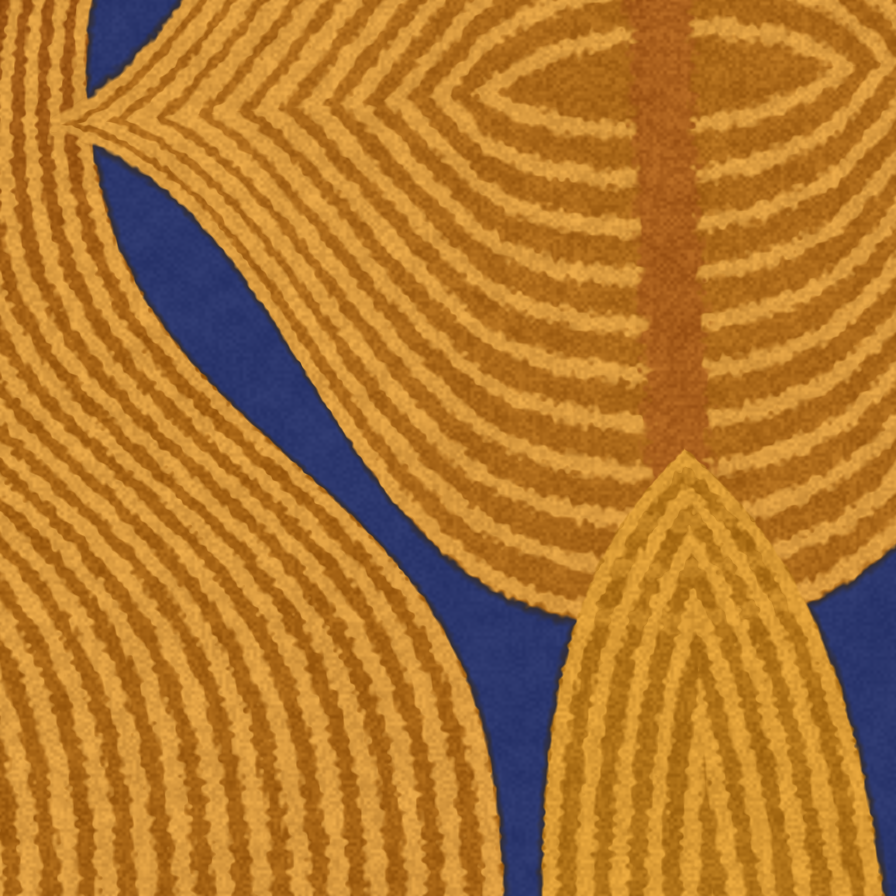
Reproduce this pattern procedurally as a WebGL 1 fragment shader.

```glsl
precision highp float;
// Woven gold ribbed leaves around a cusped eye shape, on a deep blue ground.
uniform vec2 u_resolution;

float hash(vec2 p) {
  return fract(sin(dot(p, vec2(127.1, 311.7))) * 43758.5453);
}

float noise(vec2 p) {
  vec2 i = floor(p), f = fract(p);
  f = f * f * (3.0 - 2.0 * f);
  return mix(mix(hash(i), hash(i + vec2(1.0, 0.0)), f.x),
             mix(hash(i + vec2(0.0, 1.0)), hash(i + vec2(1.0, 1.0)), f.x), f.y);
}

float logistic(float t) {
  return 1.0 / (1.0 + exp(-t));
}

// Bright rib centred on each whole value of k, covering a given share.
float rib(float k, float share) {
  float d = abs(fract(k + 0.5) - 0.5);
  return 1.0 - smoothstep(share * 0.5 - 0.08, share * 0.5 + 0.08, d);
}

float inside(float d) {
  return 1.0 - smoothstep(-0.002, 0.002, d);
}

void main() {
  vec2 p = gl_FragCoord.xy / u_resolution;
  p.y = 1.0 - p.y; // y runs downward from the top edge

  // Pile texture: ragged rib edges and fine grain
  float ragged = noise(p * 150.0) - 0.5;
  float grain = noise(p * 260.0) - 0.5;
  float mottling = noise(p * 45.0) - 0.5;
  float fray = ragged * 0.004;

  // Left leaf: ribs follow its S-shaped right edge
  float leftEdge = 0.083 + 0.486 * logistic((p.y - 0.514) / 0.11)
                 + 0.016 * exp(-p.y / 0.06);
  float leftDist = p.x - leftEdge + fray;
  float leftPitch = mix(0.026, 0.043, smoothstep(0.0, 0.52, p.y));
  float leftRib = rib((leftEdge - p.x) / leftPitch - 0.28 + ragged * 0.25, 0.52);

  // Eye: mirrored about its axis, rib number grows from centre to rim
  float eyeX = 0.742 - abs(p.x - 0.742);
  float eyeLine = 0.104 - 0.075 * (p.x - 0.54);
  float rim = 0.117 + 0.599 * logistic((eyeX - 0.342) / 0.094) - eyeLine;
  float rise = p.y - eyeLine;
  if (rise < 0.0) rise *= -mix(0.78, 1.0, smoothstep(0.2, 0.55, p.x));
  float cusp = eyeX < 0.54 ? (0.54 - eyeX) / 0.0482
                           : -1.12 * (1.0 - exp((0.54 - eyeX) / 0.078));
  float ribIndex = mix(cusp, 10.25, rise / max(rim, 0.003));
  float eyeDist = max((rise - rim) * 0.7, 0.058 - p.x) + fray;
  float eyeShare = mix(0.66, 0.36, smoothstep(0.2, 0.65, eyeX));
  float eyeRib = rib(ribIndex + ragged * 0.22, eyeShare);
  eyeRib *= smoothstep(-0.6, -0.3, ribIndex);

  // Plain brown spine down the eye
  float spine = abs(p.x - 0.735 - 0.044 * p.y) + ragged * 0.018;
  spine = 1.0 - smoothstep(0.028, 0.042, spine);
  float eyeRibSpined = eyeRib * (1.0 - spine);

  // Lower leaf: nested pointed arches
  float halfWidth = 0.204 * (1.0 - exp((0.501 - p.y) / 0.182));
  float across = abs(p.x - 0.764 - 0.063 * (p.y - 0.501));
  float lowDist = across - halfWidth + fray;
  float lowRib = rib((halfWidth - across) / 0.039 - 0.24 + ragged * 0.25, 0.5);
  // Ribs of the eye show faintly through the tip
  lowRib = max(lowRib, eyeRib * inside(eyeDist) * 0.5);

  // Blue ground with dark seams beside the leaves
  float gap = min(leftDist, min(eyeDist, lowDist));
  vec3 blue = vec3(0.17, 0.215, 0.43) + grain * 0.035 + mottling * 0.025;
  vec3 color = mix(vec3(0.2, 0.18, 0.2), blue, smoothstep(0.0, 0.009, gap));

  // Layer the leaves, back to front
  vec3 gold = vec3(0.86, 0.61, 0.25);
  vec3 brown = vec3(0.65, 0.39, 0.08);
  vec3 pile = vec3(0.9, 0.8, 0.5) * (grain * 0.13 + mottling * 0.06);
  vec3 leftBrown = mix(vec3(0.61, 0.34, 0.08), brown, smoothstep(0.0, 0.5, p.y));
  color = mix(color, mix(leftBrown, gold, leftRib) + pile, inside(leftDist));

  vec3 eyeBrown = mix(brown + 0.02, vec3(0.66, 0.37, 0.11), spine);
  color = mix(color, mix(eyeBrown, gold, eyeRibSpined) + pile, inside(eyeDist));

  vec3 lowColor = mix(vec3(0.68, 0.44, 0.09), vec3(0.86, 0.61, 0.21), lowRib);
  color = mix(color, lowColor + pile, inside(lowDist));

  gl_FragColor = vec4(color, 1.0);
}
```
